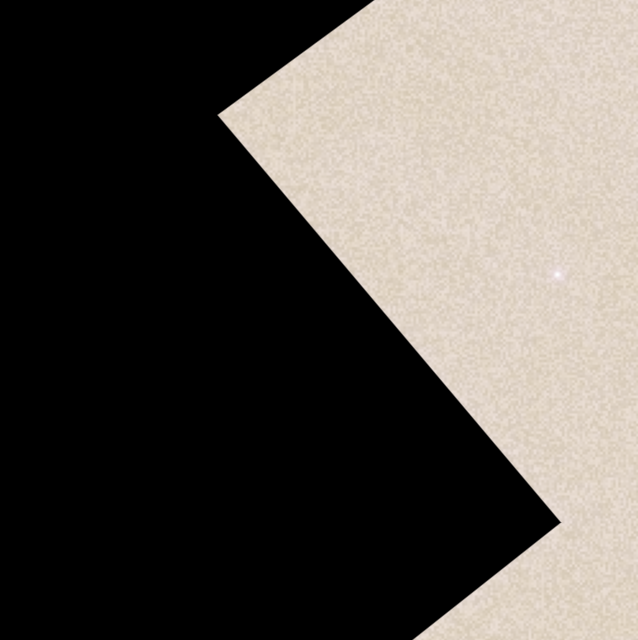
Write a Shadertoy shader that draws this background.

```glsl
const vec3 PAPER_WARM = vec3(0.868, 0.818, 0.735);
const vec3 PAPER_PINK = vec3(0.890, 0.842, 0.812);
const vec3 SPARK_COLOR = vec3(0.97, 0.90, 0.99);

// Corners of the paper, in units of canvas height
const vec2 TOP_END = vec2(0.5850, 1.0);
const vec2 LEFT_CORNER = vec2(0.3398, 0.8203);
const vec2 INNER_CORNER = vec2(0.8765, 0.1836);
const vec2 BOTTOM_END = vec2(0.6445, 0.0);

const vec2 SPARK_POS = vec2(0.8711, 0.5710);
const float SPARK_CORE = 0.0045;
const float SPARK_HALO = 0.015;
const float GRAIN_SCALE = 250.0;
const float GRAIN_STRENGTH = 0.075;
const float MOTTLE_SCALE = 75.0;
const float CLOUD_SCALE = 7.0;
const float RIM_WIDTH = 0.012;

float hash(vec2 p) {
    vec3 q = fract(vec3(p.xyx) * 0.1031);
    q += dot(q, q.yzx + 33.33);
    return fract((q.x + q.y) * q.z);
}

float valueNoise(vec2 p) {
    vec2 cell = floor(p);
    vec2 f = fract(p);
    f = f * f * (3.0 - 2.0 * f);
    float low = mix(hash(cell), hash(cell + vec2(1.0, 0.0)), f.x);
    float high = mix(hash(cell + vec2(0.0, 1.0)), hash(cell + 1.0), f.x);
    return mix(low, high, f.y);
}

// Signed distance to a line, positive on the right of from -> to
float rightOf(vec2 p, vec2 from, vec2 to) {
    vec2 dir = normalize(to - from);
    return dot(p - from, vec2(dir.y, -dir.x));
}

float paperDistance(vec2 p) {
    float upper = min(rightOf(p, LEFT_CORNER, TOP_END),
                      rightOf(p, INNER_CORNER, LEFT_CORNER));
    return max(upper, rightOf(p, BOTTOM_END, INNER_CORNER));
}

vec3 paperColor(vec2 p, float inside) {
    float grain = valueNoise(p * GRAIN_SCALE) - 0.5;
    float mottle = valueNoise(p * MOTTLE_SCALE + 17.0) - 0.5;
    float cloud = valueNoise(p * CLOUD_SCALE + 5.0) - 0.5;
    float rim = exp(-max(inside, 0.0) / RIM_WIDTH);

    // Tint drifts between warm and pink, with paler rims
    float tint = 0.55 + 0.35 * cloud + 0.5 * mottle + 0.4 * grain + 0.35 * rim;
    vec3 color = mix(PAPER_WARM, PAPER_PINK, clamp(tint, 0.0, 1.0));
    return color + GRAIN_STRENGTH * grain;
}

void mainImage(out vec4 fragColor, in vec2 fragCoord) {
    vec2 p = fragCoord / iResolution.y;
    float pixel = 1.0 / iResolution.y;
    float inside = paperDistance(p);
    vec3 color = paperColor(p, inside);

    // Small bright point with a soft halo
    float r = length(p - SPARK_POS);
    float halo = 0.45 * exp(-r * r / (SPARK_HALO * SPARK_HALO));
    float core = exp(-r * r / (SPARK_CORE * SPARK_CORE));
    color = mix(color, SPARK_COLOR, halo);
    color = mix(color, vec3(1.0), core);

    // Paper over black
    color *= smoothstep(-pixel, pixel, inside);
    fragColor = vec4(color, 1.0);
}
```
